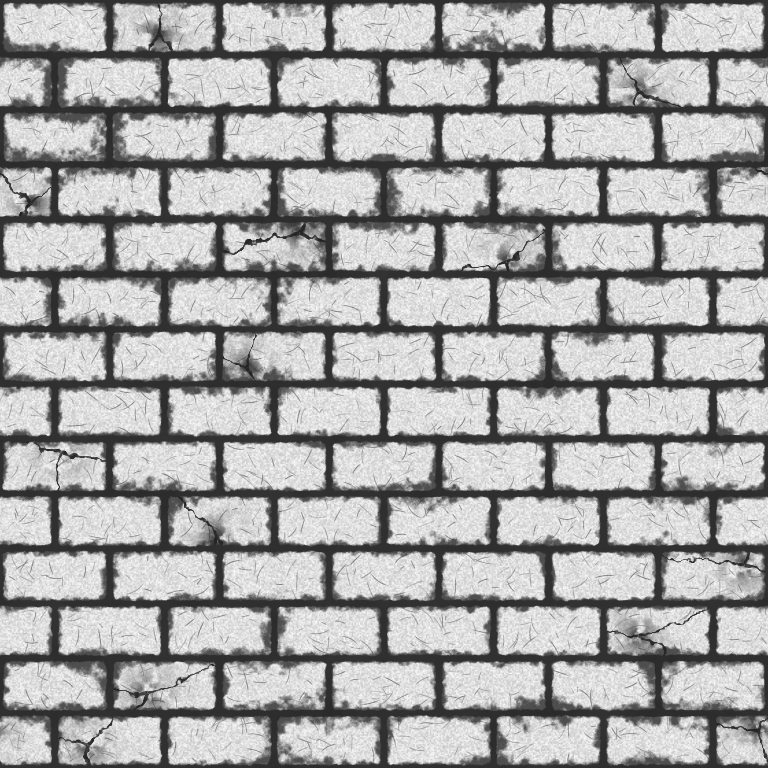
This texture map is drawn by a Shadertoy shader. Its source:

```glsl
// Weathered pale brick wall in running bond with dark mortar, grime, hairlines and cracks.

const float ROWS = 14.0;   // one unit = one row height; bricks are two units long
const float COLUMNS = 7.0;

vec3 hash3(vec2 cell, float salt) {
    uvec3 v = uvec3(uint(cell.x), uint(cell.y), uint(salt)) * 1664525u + 1013904223u;
    for (int i = 0; i < 2; i++) {
        v.x += v.y * v.z;
        v.y += v.z * v.x;
        v.z += v.x * v.y;
        v ^= v >> 16u;
    }
    return vec3(v & 0xffffu) / 65535.0;
}

// Value noise that wraps over the wall; frequency must be whole
float noise(vec2 p, float frequency, float salt) {
    p *= frequency;
    float period = ROWS * frequency;
    vec2 i = floor(p), f = fract(p);
    f = f * f * (3.0 - 2.0 * f);
    vec2 a = mod(i, period), b = mod(i + 1.0, period);
    return mix(mix(hash3(a, salt).x, hash3(vec2(b.x, a.y), salt).x, f.x),
               mix(hash3(vec2(a.x, b.y), salt).x, hash3(b, salt).x, f.x), f.y);
}

float fbm(vec2 p, float frequency, float salt) {
    float sum = 0.0, gain = 0.53;
    for (int i = 0; i < 4; i++) {
        sum += gain * noise(p, frequency, salt + float(i));
        frequency *= 2.0;
        gain *= 0.5;
    }
    return sum;
}

float roundedBox(vec2 p, vec2 halfSize, float radius) {
    vec2 q = abs(p) - halfSize + radius;
    return length(max(q, 0.0)) + min(max(q.x, q.y), 0.0) - radius;
}

// Short, slightly bent scratches
float hairlines(vec2 p, vec2 id, float pixel) {
    float ink = 0.0;
    for (int i = 0; i < 16; i++) {
        vec3 place = hash3(id, 40.0 + float(i));
        vec3 form = hash3(id, 70.0 + float(i));
        vec2 v = p - (place.xy - 0.5) * vec2(1.65, 0.74);
        float angle = 6.2832 * place.z;
        vec2 dir = vec2(cos(angle), sin(angle));
        float along = dot(v, dir);
        float across = dot(v, vec2(-dir.y, dir.x)) + (form.x - 0.5) * 3.0 * along * along;
        float reach = mix(0.06, 0.23, form.y);
        float line = 1.0 - smoothstep(0.0, max(0.019, pixel), abs(across));
        line *= 1.0 - smoothstep(0.5 * reach, reach, abs(along));
        ink = max(ink, line * mix(0.25, 0.65, form.z));
    }
    return ink;
}

// Jagged branches from one node: x = crack, y = soot around it
vec2 cracks(vec2 p, vec2 q, vec2 id, float pixel) {
    vec3 node = hash3(id, 110.0);
    if (node.z > 0.14) return vec2(0.0);
    vec2 v = p - (node.xy - 0.5) * vec2(1.3, 0.6);
    float jag = (fbm(q, 4.0, 120.0) - 0.5) * 0.32;
    float grit = noise(q, 16.0, 130.0);
    float ink = 0.0, start = 6.2832 * hash3(id, 111.0).x;
    for (int i = 0; i < 3; i++) {
        vec3 r = hash3(id, 112.0 + float(i));
        float angle = start + 2.0944 * float(i) + (r.x - 0.5) * 1.3;
        vec2 dir = vec2(cos(angle), sin(angle));
        float along = dot(v, dir);
        float across = dot(v, vec2(-dir.y, dir.x)) + jag * smoothstep(0.0, 0.25, along);
        float width = mix(0.008, 0.042, grit * r.y) + 0.015 * exp(-6.0 * abs(along));
        float line = 1.0 - smoothstep(width - pixel * 0.5, width + pixel * 0.7, abs(across));
        ink = max(ink, line * smoothstep(-0.02, 0.02, along) * mix(0.7, 1.0, grit));
    }
    float soot = exp(-4.5 * length(v)) * smoothstep(0.3, 0.65, fbm(q, 6.0, 140.0));
    return vec2(ink, soot);
}

void mainImage(out vec4 fragColor, in vec2 fragCoord) {
    vec2 q = fragCoord / iResolution.xy * ROWS;
    float pixel = ROWS / iResolution.y;

    // Running bond
    float row = floor(q.y);
    float x = (q.x + 1.0 - mod(row, 2.0)) * 0.5;
    vec2 id = vec2(mod(floor(x), COLUMNS), row);
    vec2 p = vec2(fract(x) * 2.0 - 1.0, fract(q.y) - 0.5);

    // Chipped outline; depth is positive inside the brick
    float blotch = fbm(q, 7.0, 1.0);
    float depth = -roundedBox(p, vec2(0.945, 0.447), 0.09) - (fbm(q, 9.0, 6.0) - 0.5) * 0.075;
    float brick = smoothstep(-0.6 * pixel, 0.6 * pixel + 0.015, depth);

    // Fine grain and surface scratches
    float shade = 0.875 + 0.17 * (noise(q, 40.0, 11.0) - 0.5) + 0.05 * (noise(q, 18.0, 12.0) - 0.5);
    shade *= 1.0 - 0.6 * hairlines(p, id, pixel);

    // Grime creeping in from the joints, uneven along the wall
    float spread = smoothstep(0.3, 0.95, noise(q, 1.0, 20.0) * 0.75 + noise(q, 2.0, 21.0) * 0.25);
    float reach = mix(0.06, 0.32, spread * spread) + 0.04 * hash3(id, 22.0).x;
    float grime = 1.0 - smoothstep(-0.1, 1.0, depth / reach + (0.5 - blotch) * 2.4);
    shade = mix(shade, 0.23, grime * 0.88);

    vec2 damage = cracks(p, q, id, pixel);
    shade = mix(shade, 0.2, clamp(damage.y * 1.3, 0.0, 0.85));
    shade = mix(shade, 0.13, damage.x);

    // Mortar with faint smudges
    float mortar = 0.19 + 0.025 * (fbm(q, 2.0, 30.0) - 0.5) - 0.03 * spread * blotch;
    fragColor = vec4(vec3(mix(mortar, shade, brick)), 1.0);
}
```
